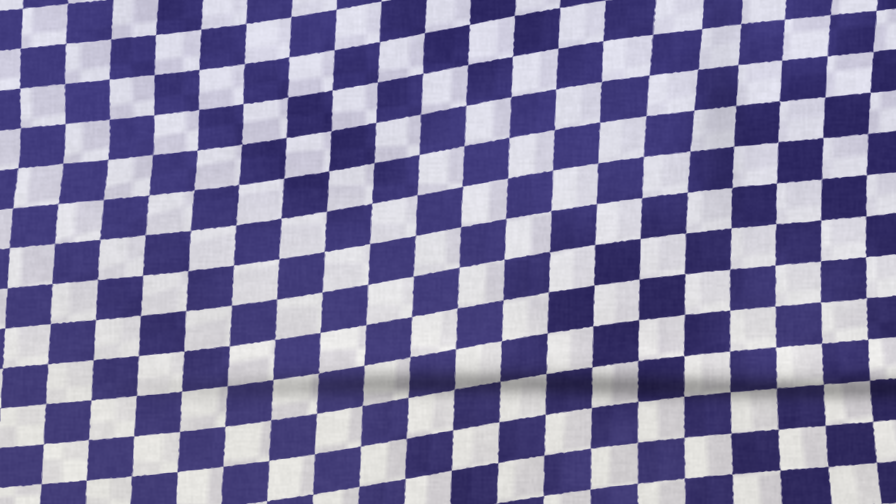
Write a Shadertoy shader that draws this texture.

```glsl
// Draped two-tone checkered cloth with a translucent second layer, weave and folds.

const vec3 LIGHT = vec3(0.89, 0.89, 0.90);
const vec3 LIGHT_SHADE = vec3(0.79, 0.78, 0.82);
const vec3 DARK = vec3(0.26, 0.24, 0.48);
const vec3 DARK_SHADE = vec3(0.18, 0.16, 0.37);
const vec3 COOL_TINT = vec3(0.985, 0.985, 1.03);
const vec3 WARM_TINT = vec3(1.01, 1.005, 0.975);

const float CELL_WIDTH = 0.08935;
const float CELL_HEIGHT = 0.0793;
const float ROW_GROWTH = 0.00012;    // added row height per column
const float FIRST_COLUMN = 0.0208;
const float FIRST_ROW = 0.2611;
const float ROW_SLOPE = 0.01296;     // rise of the rows per column
const float ROW_WAVE = 0.0111;
const float EDGE_SOFTNESS = 0.018;   // in cells
const vec2 GHOST_OFFSET = vec2(0.42, 0.34);
const float GHOST_SOFTNESS = 0.07;
const float THREADS = 210.0;         // threads per canvas height
const float WEAVE_DEPTH = 0.055;
const float CELL_VARIATION = 0.03;
const float FOLD_HEIGHT = 0.766;     // measured from the top
const float FOLD_SHADOW = 0.30;

float hash(vec2 p) {
    vec3 q = fract(vec3(p.xyx) * 0.1031);
    q += dot(q, q.yzx + 33.33);
    return fract((q.x + q.y) * q.z);
}

float noise(vec2 p) {
    vec2 i = floor(p), f = fract(p);
    f = f * f * (3.0 - 2.0 * f);
    return mix(mix(hash(i), hash(i + vec2(1, 0)), f.x),
               mix(hash(i + vec2(0, 1)), hash(i + vec2(1, 1)), f.x), f.y);
}

float bump(float x, float center, float width) {
    float d = (x - center) / width;
    return exp(-d * d);
}

// Cloth coordinates, one unit per cell; p.y runs downwards.
vec2 drape(vec2 p) {
    float across = p.x / 1.778;
    float across2 = across * across;
    float lift = p.y - 0.46;
    float shift = -0.0556 * (1.0 - across2) * lift
                + 0.116 * across2 * across2 * lift * lift
                + 0.010 * bump(p.y, 0.29, 0.11) * bump(p.x, 0.0, 0.5)
                + 0.019 * bump(p.x, 1.366, 0.085) * bump(p.y, 0.0, 0.25);
    float u = (p.x - FIRST_COLUMN - shift) / CELL_WIDTH;
    float rowStart = FIRST_ROW - ROW_SLOPE * u + ROW_WAVE * sin(0.393 * (u - 1.5));
    return vec2(u, (p.y - rowStart) / (CELL_HEIGHT + ROW_GROWTH * u));
}

// 1 on even cells, 0 on odd cells, with soft borders.
float checker(vec2 c, float softness) {
    vec2 d = 0.5 - abs(mod(c + 0.5, 2.0) - 1.0);
    vec2 s = clamp(d / softness, -1.0, 1.0);
    return 0.5 + 0.5 * s.x * s.y;
}

// Crossed threads with uneven thickness.
float weave(vec2 p) {
    vec2 q = p * THREADS;
    float warp = noise(q * vec2(1.0, 0.22));
    float weft = noise(q * vec2(0.22, 1.0) + 71.0);
    return 0.5 * (warp + weft) + 0.35 * noise(q * 1.1 + 19.0) - 0.675;
}

void mainImage(out vec4 fragColor, in vec2 fragCoord) {
    vec2 p = fragCoord / iResolution.y;
    p.y = 1.0 - p.y;
    vec2 cloth = drape(p);

    // Printed checks
    float pixel = 1.0 / (iResolution.y * CELL_HEIGHT);
    vec2 fray = vec2(noise(p * 150.0), noise(p * 150.0 + 40.0)) - 0.5;
    float ink = checker(cloth + 0.025 * fray, max(EDGE_SOFTNESS, 0.8 * pixel));

    // Second layer showing through, slipping slowly across the cloth
    vec2 slip = vec2(noise(p * 1.9 + 5.0), noise(p * 1.9 + 23.0)) - 0.5;
    float ghost = checker(cloth + GHOST_OFFSET + 1.1 * slip, GHOST_SOFTNESS);
    ghost *= 0.45 + 0.55 * smoothstep(0.25, 0.65, noise(p * 4.0 + 11.0));

    // Tones of the two inks
    float patches = noise(p * 3.2 + 47.0);
    float lightShade = clamp(0.85 * ghost + 0.35 * (patches - 0.3), 0.0, 1.0);
    float darkShade = smoothstep(0.35, 0.85, 0.75 * patches + 0.22 * p.x + 0.12 * ghost);
    vec3 color = mix(mix(LIGHT, LIGHT_SHADE, lightShade),
                     mix(DARK, DARK_SHADE, darkShade), ink);

    // Cell variation and thread texture
    color *= 1.0 + CELL_VARIATION * (hash(floor(cloth) + 50.0) - 0.5);
    color += WEAVE_DEPTH * weave(p) * mix(1.0, 0.7, ink);

    // Folds and light
    float foldLine = FOLD_HEIGHT + 0.006 * sin(5.0 * p.x);
    float foldReach = smoothstep(0.1, 0.9, p.x);
    color *= 1.0 - FOLD_SHADOW * foldReach * bump(p.y, foldLine, 0.024);
    color *= 1.0 + 0.04 * foldReach * bump(p.y, foldLine - 0.07, 0.035);
    color *= 1.0 - 0.10 * bump(p.x, 1.43, 0.045) * bump(p.y, 0.22, 0.22);
    color *= mix(COOL_TINT, WARM_TINT, smoothstep(0.1, 0.9, p.y));

    fragColor = vec4(clamp(color, 0.0, 1.0), 1.0);
}
```
